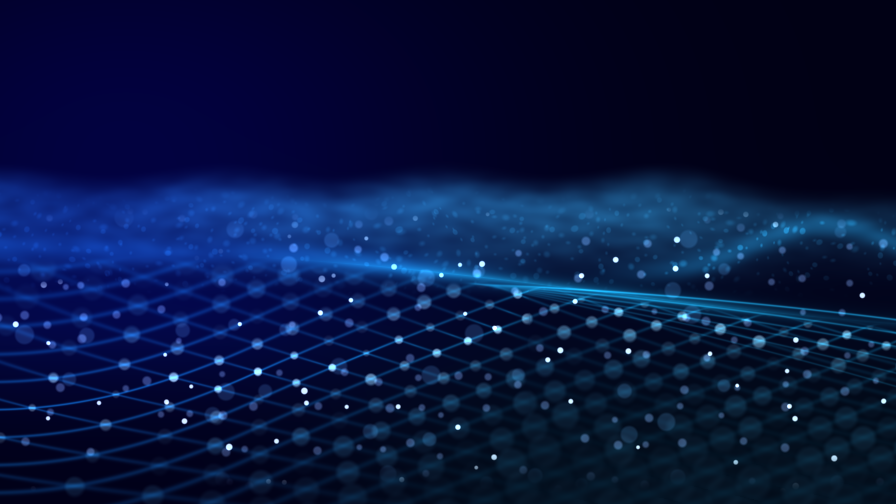
Give the GLSL for this background, as a Shadertoy shader.

```glsl
float sq(float v) {
    return v * v;
}

vec2 hash2(vec2 p) {
    vec3 q = fract(vec3(p.x, p.y, p.x) * vec3(0.1031, 0.103, 0.0973));
    q += dot(q, q.yzx + 33.33);
    return fract((q.xx + q.yz) * q.zy);
}

float gradientDot(vec2 cell, vec2 offset) {
    return dot(hash2(cell + 80.0) * 2.0 - 1.0, offset);
}

float gradientNoise(vec2 p) {
    vec2 i = floor(p), f = fract(p), s = f * f * (3.0 - 2.0 * f), e = vec2(1.0, 0.0);
    float low = mix(gradientDot(i, f), gradientDot(i + e.xy, f - e.xy), s.x);
    float high = mix(gradientDot(i + e.yx, f - e.yx), gradientDot(i + e.xx, f - e.xx), s.x);
    return mix(low, high, s.y);
}

// Height of the near wave's crest
float crest(float x) {
    return 0.495 - 0.15 * smoothstep(0.3, 2.1, x);
}

// The two thread families, both tangent to the crest
vec2 meshCoord(vec2 p) {
    float d = max(crest(p.x) - p.y, 0.001);
    d = sqrt(d * (d + 0.025));
    float valley = 0.24 * sq(max(1.0 - p.x / 0.5, 0.0));
    return vec2((p.x + 2.0 * d + valley) / 0.11, (p.x - (2.0 + 1.5 * p.x) * d) / 0.15);
}

// Round spot with a soft rim
float disc(float dist, float radius, float rim) {
    return 1.0 - smoothstep(radius - rim, radius + rim, dist);
}

// One jittered spot per cell, kept inside its cell
float scatter(vec2 p, float size, float radius, float rim, float density, float seed) {
    vec2 cell = floor(p / size);
    vec2 h = hash2(cell + seed), k = hash2(cell + seed + 47.0);
    float margin = (radius + rim) / size;
    vec2 center = (cell + margin + h * (1.0 - 2.0 * margin)) * size;
    return disc(length(p - center), radius * (0.6 + 0.4 * k.x), rim) * step(k.y, density);
}

void mainImage(out vec4 fragColor, in vec2 fragCoord) {
    float pixel = 1.0 / iResolution.y;
    vec2 p = fragCoord / iResolution.xy * vec2(1.7778, 1.0);
    float x = p.x, y = p.y;
    float rightward = smoothstep(0.3, 1.1, x);
    float depth = crest(x) - y;

    // Night gradient
    vec3 color = mix(vec3(0.004, 0.003, 0.08), vec3(0.006, 0.04, 0.09),
                     rightward * (1.0 - smoothstep(0.1, 0.55, y)));
    color += vec3(0.004, 0.003, 0.17) * exp(-sq(1.4 * (x - 0.25)) - sq(2.2 * (y - 0.72)));
    color += vec3(0.005, 0.025, 0.12) * exp(-sq((y - 0.38) / 0.16)) * (1.0 - 0.8 * rightward);

    // Distant hazy waves
    float top = 0.64 + 0.012 * cos(14.3 * (x - 0.44)) - 0.05 * smoothstep(1.35, 1.78, x);
    float haze = (1.0 - smoothstep(top - 0.05, top + 0.03, y)) * smoothstep(0.4, 0.6, y);
    float cloud = 0.85 + 0.6 * gradientNoise(p * vec2(4.0, 13.0)) + 0.35 * gradientNoise(p * vec2(19.0, 45.0));
    vec3 hazeColor = mix(vec3(0.06, 0.21, 0.38), vec3(0.11, 0.35, 0.45), smoothstep(0.0, 0.95, x));
    color += hazeColor * haze * cloud * (1.0 - 0.5 * smoothstep(1.3, 1.7, x));

    // Fine mist of beads on tilted, warped grids
    vec2 mist = mat2(0.8, 0.6, -0.6, 0.8) * p + 0.03 * gradientNoise(p * 9.0);
    float grain = scatter(mist, 0.024, 0.003, 0.003, 0.5, 3.0)
                + scatter(mist.yx + 0.3, 0.037, 0.006, 0.004, 0.5, 9.0)
                + scatter(p + mist, 0.07, 0.012, 0.004, 0.4, 27.0);
    color += hazeColor * grain * 0.25 * smoothstep(0.4, 0.48, y) * (1.0 - smoothstep(top - 0.08, top - 0.01, y));

    // Blurred ridges: right swell and left shoulder
    float swell = 0.455 + 0.1 * exp(-sq((x - 1.64) / 0.2));
    float swellGlow = exp(-sq((y - swell) / 0.022)) * smoothstep(1.1, 1.45, x);
    color += vec3(0.05, 0.25, 0.33) * swellGlow * (0.75 + 0.5 * grain);
    color += vec3(0.03, 0.15, 0.27) * exp(-sq((depth + 0.008) / 0.025))
           * (0.7 + 0.9 * gradientNoise(p * vec2(6.0, 16.0))) * (1.0 - smoothstep(0.7, 1.1, x));

    // Focus follows a diagonal that meets the crest
    float focusLine = crest(x) - 0.32 * sqrt(max(1.0 - x / 1.05, 0.0));
    float blur = abs(y - focusLine);

    // Bright crest and the taut threads fanning out from it
    float crestLight = smoothstep(0.4, 0.95, x) * (1.0 - 0.7 * smoothstep(1.25, 1.75, x));
    color += vec3(0.06, 0.42, 0.52) * crestLight * exp(-abs(depth) / mix(0.018, 0.011, rightward));
    float fan = 0.0;
    for (int i = 0; i < 6; i++) {
        float slope = 0.085 + 0.032 * float(i);
        float bend = 0.05 * (x - 0.95) * (1.78 - x);
        float line = 0.436 - slope * (x - 0.95) + bend;
        fan += exp(-sq((y - line) / max(0.0022, 0.65 * pixel))) / (1.0 + 0.4 * float(i));
    }
    color += vec3(0.08, 0.48, 0.6) * fan * smoothstep(0.9, 1.1, x) * 0.75;

    // Woven net
    float e = 0.001;
    vec2 m = meshCoord(p);
    vec2 slopeX = (meshCoord(p + vec2(e, 0.0)) - m) / e;
    vec2 slopeY = (meshCoord(p + vec2(0.0, e)) - m) / e;
    vec2 steepness = sqrt(slopeX * slopeX + slopeY * slopeY) + 0.01;
    float width = max(0.0022, 0.6 * pixel) + 0.018 * blur;
    vec2 thread = abs(m - floor(m + 0.5)) / (steepness * width);
    float weave = exp(-sq(thread.x)) + 0.65 * exp(-sq(thread.y));
    color += mix(vec3(0.05, 0.4, 0.66), vec3(0.06, 0.5, 0.64), rightward) * weave
           * 0.75 / (1.0 + blur * mix(9.0, 28.0, rightward)) * smoothstep(0.0, 0.025, depth);

    // Glowing beads on the four nearest crossings
    float area = max(slopeX.x * slopeY.y - slopeY.x * slopeX.y, 1.0);
    float rim = max(0.0025, 0.7 * pixel) + 0.015 * blur;
    vec3 beadColor = mix(vec3(0.75, 0.95, 1.0), vec3(0.25, 0.55, 0.68), smoothstep(0.0, 0.16, blur));
    float beads = 0.0;
    for (int i = 0; i < 4; i++) {
        vec2 knot = floor(m) + vec2(mod(float(i), 2.0), floor(float(i) * 0.5));
        vec2 h = hash2(knot + 121.0), o = m - knot;
        vec2 offset = vec2(slopeY.y * o.x - slopeY.x * o.y, slopeX.x * o.y - slopeX.y * o.x) / area;
        beads += disc(length(offset), 0.005 + 0.003 * h.x + 0.075 * blur, rim) * (0.15 + 0.85 * h.y);
    }
    color += beadColor * beads / (1.0 + 12.0 * blur + 60.0 * blur * blur) * smoothstep(0.005, 0.03, depth);

    // Loose particles: large faint bokeh, then small sharp sparks
    float zone = smoothstep(0.02, 0.12, y) * (1.0 - smoothstep(0.5, 0.6, y));
    color += vec3(0.07, 0.12, 0.16) * scatter(p, 0.1, 0.019, 0.003, 0.35, 61.0) * zone;
    color += vec3(0.19, 0.24, 0.32) * scatter(p + 0.05, 0.065, 0.009, 0.003, 0.45, 17.0) * zone;
    float sparkRim = max(0.002, 0.6 * pixel);
    float spark = scatter(p, 0.085, 0.0058, sparkRim, 0.33, 33.0)
                + scatter(p + 0.04, 0.11, 0.0065, sparkRim, 0.28, 71.0);
    color += vec3(0.85, 0.95, 1.0) * spark * zone * mix(1.0 - smoothstep(0.4, 0.46, y), 1.0, rightward);

    fragColor = vec4(clamp(color, 0.0, 1.0), 1.0);
}
```
